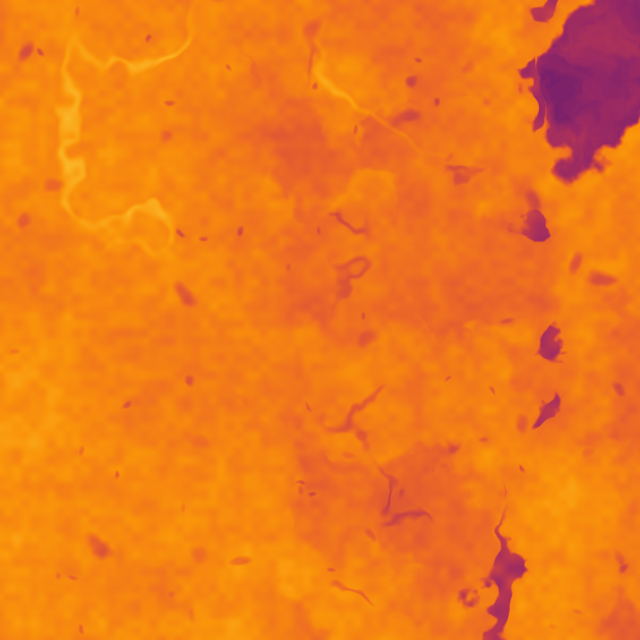
Reproduce this texture procedurally as a WebGL 1 fragment shader.

```glsl
precision highp float;
// Weathered plaster wall as a heat map: amber stains, pale veins, a broken dark crack and a purple hollow.
uniform vec2 u_resolution;

const float BASE_HEAT = 0.747;
const float STAIN_DEPTH = 0.075;
const float MOTTLE = 0.12;
const float GRAIN = 0.042;
const float VEIN_GLOW = 0.085;
const float FLECK_CELLS = 17.0;
const float FLECK_SHARE = 0.26;
const float HOLLOW_HEAT = 0.43;
const float CRACK_HEAT = 0.47;

const vec3 VIOLET = vec3(0.42, 0.11, 0.43);
const vec3 PLUM = vec3(0.60, 0.16, 0.39);
const vec3 CRIMSON = vec3(0.73, 0.22, 0.31);
const vec3 RUST = vec3(0.87, 0.34, 0.20);
const vec3 EMBER = vec3(0.93, 0.42, 0.14);
const vec3 ORANGE = vec3(0.96, 0.51, 0.07);
const vec3 AMBER = vec3(0.98, 0.58, 0.04);
const vec3 GOLD = vec3(0.98, 0.74, 0.18);

float hash(vec2 p) {
  return fract(sin(dot(p, vec2(127.1, 311.7))) * 43758.5453);
}

float noise(vec2 p) {
  vec2 i = floor(p), f = fract(p);
  f = f * f * (3.0 - 2.0 * f);
  return mix(mix(hash(i), hash(i + vec2(1.0, 0.0)), f.x),
             mix(hash(i + vec2(0.0, 1.0)), hash(i + 1.0), f.x), f.y);
}

float fbm(vec2 p) {
  float sum = 0.0, amp = 0.533;
  for (int i = 0; i < 4; i++) {
    sum += amp * noise(p);
    p = mat2(1.6, 1.2, -1.2, 1.6) * p + 7.3;
    amp *= 0.5;
  }
  return sum;
}

// Soft ellipse: 1 inside, 0 outside
float blob(vec2 p, vec2 center, vec2 radius, float soft) {
  return 1.0 - smoothstep(1.0 - soft, 1.0 + soft, length((p - center) / radius));
}

// Thin line along the middle level of a noise field
float ridge(vec2 p, float width) {
  return 1.0 - smoothstep(0.0, width, abs(fbm(p) - 0.5));
}

// Small tilted dark marks scattered over jittered cells
float flecks(vec2 p) {
  vec2 g = p * FLECK_CELLS, cell = floor(g);
  float mark = 0.0;
  for (int y = -1; y <= 1; y++) {
    for (int x = -1; x <= 1; x++) {
      vec2 id = cell + vec2(float(x), float(y));
      vec2 d = g - id - vec2(hash(id + 3.1), hash(id + 8.7));
      float a = 6.283 * hash(id + 5.5);
      d = mat2(cos(a), sin(a), -sin(a), cos(a)) * d;
      float size = mix(0.07, 0.24, pow(hash(id + 2.2), 3.0));
      float shown = step(hash(id + 1.4), FLECK_SHARE);
      mark = max(mark, shown * blob(d, vec2(0.0), size * vec2(1.4, 0.8), 0.6)
                       * mix(0.3, 1.0, hash(id + 9.9)));
    }
  }
  return mark;
}

float ramp(float a, float b, float t) { return clamp((t - a) / (b - a), 0.0, 1.0); }

vec3 heatColor(float t) {
  vec3 c = mix(VIOLET, PLUM, ramp(0.33, 0.42, t));
  c = mix(c, CRIMSON, ramp(0.42, 0.51, t));
  c = mix(c, RUST, ramp(0.51, 0.62, t));
  c = mix(c, EMBER, ramp(0.62, 0.68, t));
  c = mix(c, ORANGE, ramp(0.68, 0.735, t));
  c = mix(c, AMBER, ramp(0.735, 0.775, t));
  return mix(c, GOLD, ramp(0.775, 0.87, t));
}

void main() {
  vec2 p = gl_FragCoord.xy / u_resolution;
  vec2 ragged = vec2(fbm(p * 17.0), fbm(p * 17.0 + 31.0)) - 0.5;
  vec2 q = p + 0.11 * ragged;

  // Mottled ground with fine blurred grain
  float heat = BASE_HEAT + MOTTLE * (fbm(p * 5.0 + 2.0) - 0.5)
             + GRAIN * (noise(p * 75.0) - 0.5) + GRAIN * (noise(p * 38.0) - 0.5);

  // Rusty stains: two broad ones and patches down the middle and right
  float middle = blob(p, vec2(0.60, 0.45), vec2(0.24, 0.62), 0.4);
  float right = smoothstep(0.88, 0.98, q.x);
  float patches = smoothstep(0.50, 0.66, fbm(q * 5.5 + 11.0)) * max(middle, right);
  float broad = max(blob(q, vec2(0.58, 0.57), vec2(0.16, 0.11), 0.35),
                    blob(q, vec2(0.64, 0.97), vec2(0.11, 0.11), 0.35));
  heat -= STAIN_DEPTH * max(0.85 * broad, patches);

  // Pale veins at upper left, short dark scars in the middle
  float veinArea = blob(p, vec2(0.28, 0.79), vec2(0.34, 0.17), 0.5);
  heat += VEIN_GLOW * veinArea * ridge(p * 5.0 + 4.0, 0.035);
  float scarMask = smoothstep(0.56, 0.76, noise(p * 11.0 + 20.0)) * middle;
  heat -= 0.10 * scarMask * ridge(p * 9.0 + 15.0, 0.05);
  heat -= 0.13 * flecks(p + 0.03 * ragged);

  // Broken crack, rising from the bottom toward the hollow
  float path = 0.77 + 0.08 * smoothstep(0.08, 0.45, p.y)
             - 0.02 * smoothstep(0.55, 0.72, p.y) + 0.02 * smoothstep(0.75, 0.95, p.y);
  float offset = abs(q.x - path);
  float width = 0.020 * smoothstep(0.42, 0.80, noise(vec2(p.y * 17.0, 3.0)))
              + 0.011 * (1.0 - smoothstep(0.10, 0.26, p.y));
  float halo = (1.0 - smoothstep(0.01, 0.055, offset)) * mix(0.3, 0.8, smoothstep(0.4, 0.6, p.y));
  heat -= 0.06 * halo;
  float crack = (1.0 - smoothstep(width - 0.005, width + 0.004, offset)) * smoothstep(0.001, 0.008, width);
  heat = mix(heat, CRACK_HEAT + 0.16 * (noise(p * 45.0) - 0.5), 0.9 * crack);

  // Dark leaning hollow at upper right
  vec2 leaning = q - vec2(0.25 * (q.y - 0.89), 0.0);
  float hollow = blob(leaning, vec2(0.945, 0.89), vec2(0.083, 0.155), 0.09);
  float depth = HOLLOW_HEAT + 0.22 * (fbm(q * 19.0 + 6.0) - 0.5);
  heat = mix(heat, depth, hollow);

  gl_FragColor = vec4(heatColor(heat), 1.0);
}
```
